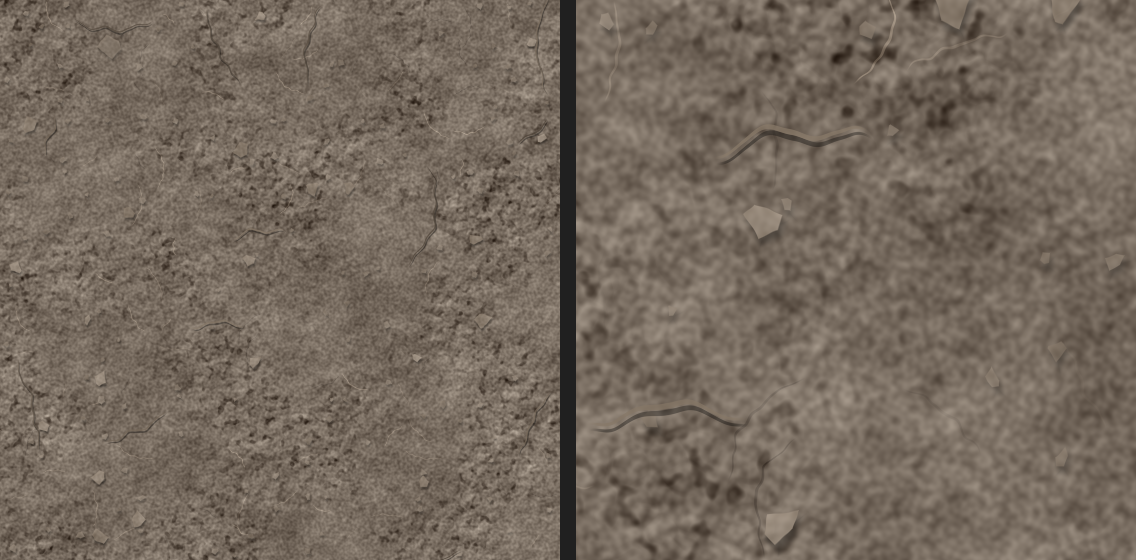
Left: the whole. Right: its middle third, enlarged.
Write a WebGL 1 fragment shader that draws this texture.

```glsl
precision highp float;
// Dry brown soil with crumbs, pale angular stones, twigs and fine roots.

uniform vec2 u_resolution;

vec2 hash2(vec2 p) {
  vec3 a = fract(p.xyx * vec3(0.1031, 0.1030, 0.0973));
  a += dot(a, a.yzx + 33.33);
  return fract((a.xx + a.yz) * a.zy);
}

mat2 turn(float angle) {
  float c = cos(angle), s = sin(angle);
  return mat2(c, s, -s, c);
}

float corner(vec2 cell, vec2 f) {
  float angle = 6.2832 * hash2(cell + 71.0).x;
  return dot(vec2(cos(angle), sin(angle)), f);
}

// Gradient noise, centred on zero
float noise(vec2 p) {
  vec2 i = floor(p), f = p - i;
  vec2 u = f * f * f * (f * (f * 6.0 - 15.0) + 10.0);
  vec2 e = vec2(0.0, 1.0);
  return mix(mix(corner(i, f), corner(i + e.yx, f - e.yx), u.x),
             mix(corner(i + e, f - e), corner(i + 1.0, f - 1.0), u.x), u.y);
}

// Rounded crumbs of random size
float crumbs(vec2 p) {
  vec2 cell = floor(p);
  float top = 0.0;
  for (int y = -1; y <= 1; y++)
    for (int x = -1; x <= 1; x++) {
      vec2 id = cell + vec2(x, y);
      vec2 d = p - id - hash2(id);
      float r = 0.2 + 0.4 * hash2(id + 19.0).x;
      top = max(top, r * r - dot(d, d));
    }
  return top;
}

float soilHeight(vec2 p, float rough) {
  vec2 warp = 0.006 * vec2(noise(p * 55.0), noise(p * 55.0 + 40.0));
  float h = rough * (1.3 * crumbs((p + warp) * 46.0) + 0.5 * crumbs((p - warp) * 85.0));
  float amp = 1.0;
  vec2 q = p * 18.0;
  for (int i = 0; i < 4; i++) {
    h += amp * noise(q);
    q = turn(0.9) * q * 1.9 + 7.0;
    amp *= 0.56;
  }
  return h;
}

// Angular stones: x = signed distance in canvas units, y = random tone
vec2 stones(vec2 p, float scale, float density, float size) {
  vec2 q = p * scale, cell = floor(q), nearest = vec2(1.0, 0.0);
  for (int y = -1; y <= 1; y++)
    for (int x = -1; x <= 1; x++) {
      vec2 id = cell + vec2(x, y), rnd = hash2(id + scale);
      if (rnd.x > density) continue;
      vec2 d = q - id - 0.2 - 0.6 * hash2(id + 5.0);
      float r = size * (0.5 + 0.5 * rnd.y), edge = -1.0;
      for (int k = 0; k < 5; k++) {
        vec2 side = hash2(id + 9.0 + 13.0 * float(k));
        float angle = 1.2566 * (float(k) + 0.7 * side.x) + 6.2832 * rnd.y;
        edge = max(edge, dot(d, vec2(cos(angle), sin(angle))) - r * (0.55 + 0.55 * side.y));
      }
      if (edge < nearest.x) nearest = vec2(edge, hash2(id + 31.0).x);
    }
  return vec2(nearest.x / scale, nearest.y);
}

// Bent tapering strands: x = coverage, y = random tone
vec2 strands(vec2 p, float scale, float density, float width) {
  vec2 q = p * scale, cell = floor(q), best = vec2(0.0);
  float soft = 0.7 * scale / u_resolution.y;
  for (int y = -1; y <= 1; y++)
    for (int x = -1; x <= 1; x++) {
      vec2 id = cell + vec2(x, y), rnd = hash2(id + scale * 3.0);
      if (rnd.x > density) continue;
      vec2 shape = hash2(id + 47.0);
      vec2 d = turn(6.2832 * rnd.y) * (q - id - 0.2 - 0.6 * hash2(id + 3.0));
      float reach = 0.2 + 0.4 * shape.x;
      d.y += (shape.y - 0.5) * d.x * d.x * 1.6 + 0.07 * noise(vec2(d.x * 6.0, shape.y * 50.0));
      float w = width * scale * (1.0 - 0.6 * abs(d.x) / reach);
      float cover = 1.0 - smoothstep(w - soft, w + soft, abs(d.y));
      cover *= 1.0 - smoothstep(reach * 0.8, reach, abs(d.x));
      if (cover > best.x) best = vec2(cover, shape.y);
    }
  return best;
}

vec3 layStones(vec3 ground, vec2 p, float scale, float density, float size, float strength) {
  vec2 bent = p + 0.0016 * vec2(noise(p * 90.0), noise(p * 90.0 + 20.0));
  vec2 s = stones(bent, scale, density, size);
  float shadow = stones(bent + vec2(-0.0015, 0.004), scale, density, size).x;
  ground *= 1.0 - 0.38 * strength * (1.0 - smoothstep(-0.003, 0.003, shadow));
  vec3 face = vec3(0.53, 0.475, 0.415) + 0.12 * s.y;
  face += 0.09 * noise(p * 60.0) + 0.07 * noise(turn(0.6) * p * 180.0);
  float soft = 0.8 / u_resolution.y;
  return mix(ground, face, strength * (1.0 - smoothstep(-soft, soft, s.x)));
}

void main() {
  vec2 p = gl_FragCoord.xy / u_resolution.y + 3.0;
  vec2 toLight = vec2(-0.0016, 0.0036);

  // Smooth and crumbly patches
  float patches = noise(p * 4.5) + 0.5 * noise(p * 10.0 + 8.0);
  float rough = smoothstep(-0.3, 0.35, patches);
  float tone = 0.07 * noise(p * 5.0 + 30.0) + 0.07 * noise(p * 13.0) + 0.06 * noise(p * 32.0);

  // Side light, dark pits and grain
  tone += (0.2 + 0.16 * rough) * (soilHeight(p, rough) - soilHeight(p + toLight, rough));
  float pits = noise(turn(0.4) * p * 58.0) + 0.6 * noise(turn(1.1) * p * 125.0);
  tone -= 0.17 * (0.2 + 0.8 * rough) * smoothstep(0.1, 0.55, pits);
  tone += 0.11 * noise(turn(0.5) * p * 195.0) + 0.08 * noise(turn(1.3) * p * 110.0);
  vec3 color = vec3(0.475, 0.428, 0.381) + tone * vec3(1.0, 0.99, 0.95);

  // Fine roots, then chips and stones, then twigs with shadows
  vec2 root = strands(p, 15.0, 0.5, 0.0009);
  color += 0.4 * root.x * (root.y - 0.35) * vec3(0.6, 0.56, 0.5);
  color = layStones(color, p, 30.0, 0.16, 0.19, 0.65);
  color = layStones(color, p, 10.0, 0.17, 0.14, 0.85);
  color = layStones(color, p, 4.5, 0.16, 0.14, 0.6);
  vec2 twig = strands(p, 6.0, 0.3, 0.0017);
  color *= 1.0 - 0.35 * strands(p + toLight, 6.0, 0.3, 0.0017).x;
  color = mix(color, mix(vec3(0.28, 0.24, 0.2), vec3(0.56, 0.5, 0.43), twig.y), 0.7 * twig.x);

  gl_FragColor = vec4(clamp(color, 0.0, 1.0), 1.0);
}
```
